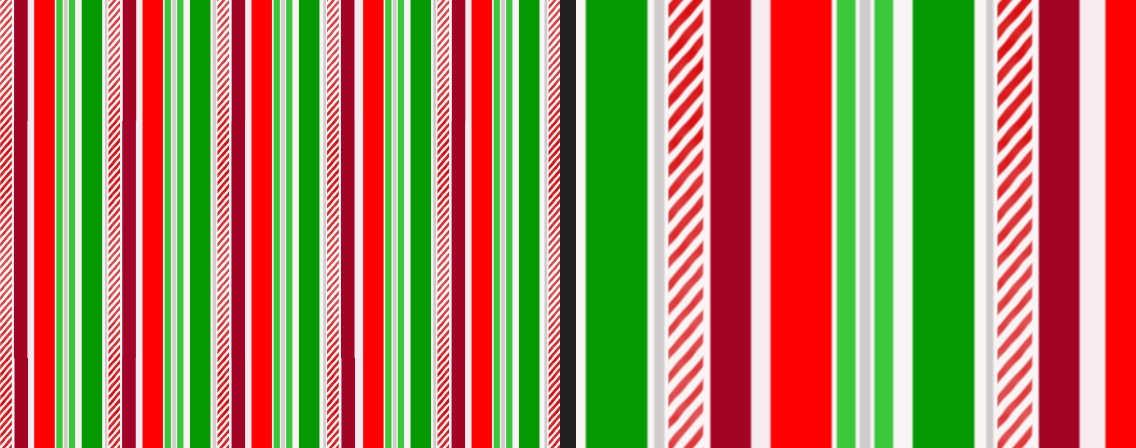
Left: the whole. Right: its middle third, enlarged.
Give the GLSL for this pattern, as a WebGL 2 fragment shader.

```glsl
#version 300 es
precision highp float;
// Vertical holiday stripes: five repeats of maroon, red and green bands, split by
// a slanted candy-cane ribbon. Each repeat is built from soft interval masks,
// with small spacing drift, seams and gradient-noise wear between repeats.
uniform vec2 u_resolution;
out vec4 outColor;

const float CANVAS_WIDTH = 768.0;   // design units across the canvas
const float TILE_WIDTH = 148.0;
const float TILE_DRIFT = 0.48;      // repeats widen slightly to the right
const float SEAM_PERIOD = 325.0;
const float SEAM_OFFSET = 124.0;

const vec3 WHITE = vec3(0.98, 0.96, 0.96);
const vec3 BLUSH = vec3(0.97, 0.92, 0.94);
const vec3 GREY = vec3(0.82, 0.80, 0.80);
const vec3 MAROON = vec3(0.64, 0.01, 0.14);
const vec3 RED = vec3(1.0, 0.0, 0.01);
const vec3 CANDY_RED = vec3(0.86, 0.10, 0.11);
const vec3 LIGHT_GREEN = vec3(0.23, 0.78, 0.23);
const vec3 GREEN = vec3(0.02, 0.60, 0.01);

float hash(vec2 p) {
    return fract(sin(dot(p, vec2(127.1, 311.7))) * 43758.5);
}

float gradientDot(vec2 cell, vec2 offset) {
    float angle = 6.2832 * hash(cell);
    return dot(vec2(cos(angle), sin(angle)), offset);
}

float gradientNoise(vec2 p) {
    vec2 i = floor(p), f = fract(p);
    vec2 u = f * f * f * (f * (f * 6.0 - 15.0) + 10.0);
    vec2 e = vec2(0.0, 1.0);
    float low = mix(gradientDot(i, f), gradientDot(i + e.yx, f - e.yx), u.x);
    float high = mix(gradientDot(i + e, f - e), gradientDot(i + e.yy, f - e.yy), u.x);
    return mix(low, high, u.y);
}

// Soft mask of the interval from left to right
float band(float x, float left, float right, float soft) {
    return smoothstep(-soft, soft, min(x - left, right - x));
}

float tileStart(float i) {
    return i * (TILE_WIDTH + TILE_DRIFT * i);
}

// Inverse of tileStart
float tileIndex(float x) {
    return floor((sqrt(TILE_WIDTH * TILE_WIDTH + 4.0 * TILE_DRIFT * x) - TILE_WIDTH)
        / (2.0 * TILE_DRIFT));
}

// Slanted strokes rising to the right, paler toward part of each seam section
vec3 candyColor(vec2 p, float soft) {
    const float pitch = 10.5;
    const float slope = 1.15;
    float wear = gradientNoise(p * 0.12);
    float height = p.y - slope * p.x + 0.9 * wear;
    float dist = abs(fract(height / pitch) - 0.5) * pitch / length(vec2(slope, 1.0));
    float fade = 0.5 + 0.5 * cos(6.2832 * (p.y - 560.0) / SEAM_PERIOD);
    float halfWidth = 1.95 - 0.35 * fade;
    float ink = 1.0 - smoothstep(halfWidth - soft, halfWidth + soft, dist);
    return mix(WHITE, CANDY_RED, ink * (1.0 - 0.2 * fade + 0.15 * wear));
}

void main() {
    float unitsPerPixel = CANVAS_WIDTH / u_resolution.x;
    vec2 p = gl_FragCoord.xy * unitsPerPixel;
    float soft = max(0.8, 0.6 * unitsPerPixel);

    // Position inside the repeat, measured from its left and right ends
    float tile = tileIndex(p.x);
    float x = p.x - tileStart(tile);
    float fromEnd = p.x - tileStart(tile + 1.0);

    // The fourth repeat has a wider gap after the maroon band
    float isWide = 1.0 - step(0.5, abs(tile - 3.0));
    float xs = x - 2.7 * isWide;

    // Vertical seams nudge the maroon band sideways
    float seam = floor((p.y - SEAM_OFFSET) / SEAM_PERIOD);
    float xm = x - 1.2 * (hash(vec2(tile, seam)) - 0.5);

    vec3 color = WHITE;
    color = mix(color, candyColor(vec2(x, p.y), soft), band(x, 0.3, 16.2, soft));
    color = mix(color, BLUSH, band(x, 37.0, 49.0, soft));
    color = mix(color, MAROON, band(xm, 19.6, 38.2, soft));
    color = mix(color, RED, band(xs, 47.0, 75.0, soft));

    // Two light green lines mirrored around a grey one
    float side = abs(xs - 90.2);
    color = mix(color, GREY, band(side, -2.5, 2.5, soft));
    color = mix(color, LIGHT_GREEN, band(side, 4.3, 12.9, soft));
    color = mix(color, GREEN, band(xs, 112.0, 140.2, soft));

    // Grey shadow line beside the next ribbon, its width varies per repeat
    float shadowWidth = mix(3.0, 6.0, hash(vec2(tile, 9.0)));
    color = mix(color, GREY, band(fromEnd, -1.5 - shadowWidth, -1.5, soft));

    outColor = vec4(color, 1.0);
}
```
